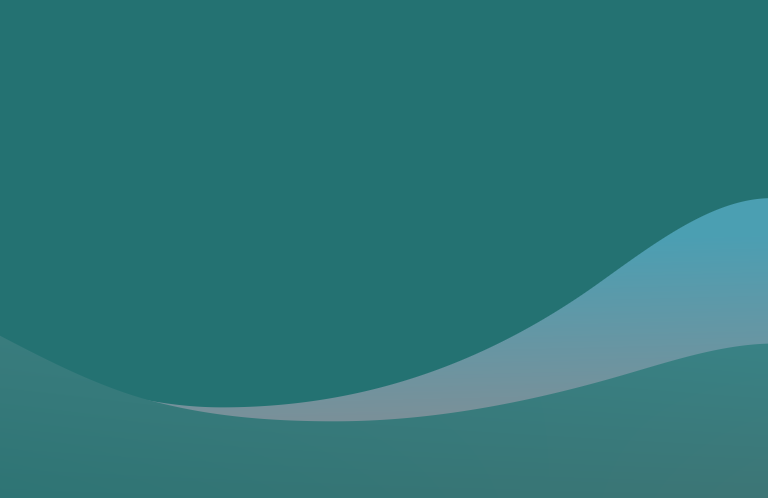
A Shadertoy shader for this background:

```glsl
#define BACKDROP vec3(0.141, 0.447, 0.447)
#define BACK_TOP vec3(0.295, 0.622, 0.700)
#define BACK_BOTTOM vec3(0.475, 0.565, 0.600)
#define FRONT_TOP_LEFT vec3(0.222, 0.485, 0.490)
#define FRONT_TOP_RIGHT vec3(0.222, 0.510, 0.522)
#define FRONT_LOW_LEFT vec3(0.180, 0.455, 0.455)
#define FRONT_LOW_RIGHT vec3(0.238, 0.460, 0.460)
#define BACK_FADE vec2(0.175, 0.520)
#define BACK_TILT 0.04

// Cubic Hermite arc between two knots (x, height, slope)
float arc(float x, vec3 a, vec3 b) {
    float span = b.x - a.x;
    float t = (x - a.x) / span;
    float s = 1.0 - t;
    return a.y * s * s * (1.0 + 2.0 * t) + b.y * t * t * (3.0 - 2.0 * t)
         + span * t * s * (a.z * s - b.z * t);
}

float backCrest(float x) {
    vec3 trough = vec3(0.289, 0.182, 0.0);
    vec3 rise = vec3(0.781, 0.433, 1.106);
    if (x < trough.x) return arc(x, vec3(0.0, 0.300, -0.770), trough);
    if (x < rise.x) return arc(x, trough, rise);
    return arc(x, rise, vec3(1.0, 0.602, 0.046));
}

float frontCrest(float x) {
    vec3 descent = vec3(0.195, 0.196, -0.415);
    vec3 trough = vec3(0.436, 0.154, 0.0);
    vec3 rise = vec3(0.807, 0.245, 0.445);
    if (x < descent.x) return arc(x, vec3(0.0, 0.326, -0.810), descent);
    if (x < trough.x) return arc(x, descent, trough);
    if (x < rise.x) return arc(x, trough, rise);
    return arc(x, rise, vec3(1.0, 0.310, 0.046));
}

// Antialiased coverage of the area below a crest
float coverage(float depth) {
    float pixel = length(vec2(dFdx(depth), dFdy(depth)));
    return clamp(0.5 + depth / max(pixel, 1e-5), 0.0, 1.0);
}

void mainImage(out vec4 fragColor, in vec2 fragCoord) {
    vec2 uv = fragCoord / iResolution.xy;
    vec3 color = BACKDROP;

    // Back wave: blue crest fading to grey
    float fadeHeight = uv.y + BACK_TILT * (0.8 - uv.x);
    float fade = clamp((fadeHeight - BACK_FADE.x) / (BACK_FADE.y - BACK_FADE.x), 0.0, 1.0);
    vec3 backColor = mix(BACK_BOTTOM, BACK_TOP, fade);
    color = mix(color, backColor, coverage(backCrest(uv.x) - uv.y));

    // Front wave: muted teal shaded across both axes
    vec3 low = mix(FRONT_LOW_LEFT, FRONT_LOW_RIGHT, uv.x);
    vec3 top = mix(FRONT_TOP_LEFT, FRONT_TOP_RIGHT, uv.x);
    vec3 frontColor = mix(low, top, clamp(uv.y / 0.31, 0.0, 1.0));
    color = mix(color, frontColor, coverage(frontCrest(uv.x) - uv.y));

    fragColor = vec4(color, 1.0);
}
```
